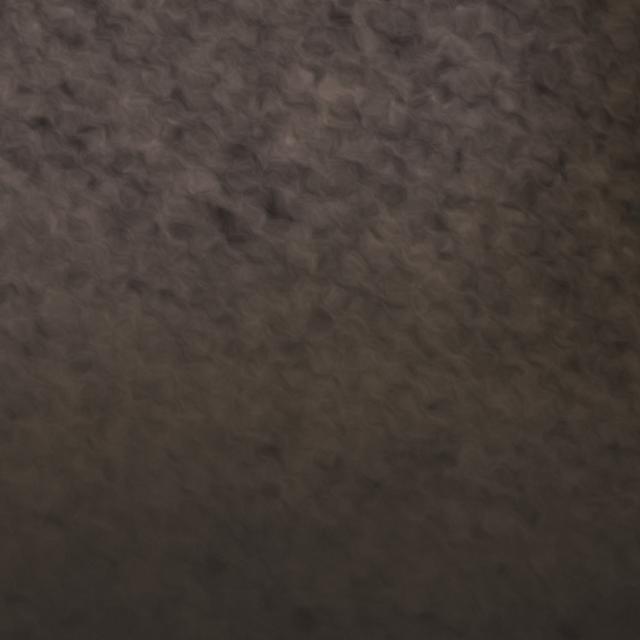
This texture is drawn by a WebGL 1 fragment shader. Its source:

```glsl
precision highp float;
// Dim, weathered stone surface: a soft light falloff tinted from mauve to olive,
// mottled by slanted gradient noise, with scattered dark pits and pale flecks.
// Relief is crisp near the top and fades towards the shaded lower edge.
uniform vec2 u_resolution;

const vec3 SHADE = vec3(0.192, 0.170, 0.154);
const vec3 OLIVE = vec3(0.270, 0.234, 0.202);
const vec3 MAUVE = vec3(0.322, 0.281, 0.265);
const vec3 UMBER = vec3(0.228, 0.192, 0.160);
const float GRAIN_ANGLE = -0.62;

vec2 hash2(vec2 p) {
  vec3 q = fract(vec3(p.xyx) * vec3(0.1031, 0.1030, 0.0973));
  q += dot(q, q.yzx + 33.33);
  return fract((q.xx + q.yz) * q.zy);
}

vec2 rotate(vec2 p, float angle) {
  float c = cos(angle), s = sin(angle);
  return vec2(c * p.x + s * p.y, c * p.y - s * p.x);
}

float cornerSlope(vec2 cell, vec2 offset) {
  float angle = 6.28318 * hash2(cell + 71.0).x;
  return dot(vec2(cos(angle), sin(angle)), offset);
}

// Gradient noise, roughly -0.7 to 0.7.
float gradientNoise(vec2 p) {
  vec2 i = floor(p), f = fract(p);
  vec2 w = f * f * f * (f * (f * 6.0 - 15.0) + 10.0);
  vec2 e = vec2(1.0, 0.0);
  float low = mix(cornerSlope(i, f), cornerSlope(i + e, f - e), w.x);
  float high = mix(cornerSlope(i + e.yx, f - e.yx),
                   cornerSlope(i + e.xx, f - e.xx), w.x);
  return mix(low, high, w.y);
}

float fbm(vec2 p, float gain) {
  float sum = 0.0, amplitude = 1.0;
  for (int octave = 0; octave < 4; octave++) {
    sum += amplitude * gradientNoise(p);
    p = rotate(p, 0.25) * 1.93 + 17.3;
    amplitude *= gain;
  }
  return sum;
}

// Soft oval blots, one possible per jittered cell; density is the filled share.
float blots(vec2 p, float density, float radius, float seed) {
  vec2 cell = floor(p);
  float cover = 0.0;
  for (int y = -1; y <= 1; y++) {
    for (int x = -1; x <= 1; x++) {
      vec2 id = cell + vec2(float(x), float(y));
      vec2 center = id + 0.15 + 0.7 * hash2(id + seed);
      vec2 traits = hash2(id + seed + 43.0);
      float size = radius * mix(0.6, 1.25, traits.y);
      float blot = 1.0 - smoothstep(0.1, 1.0, length(p - center) / size);
      cover = max(cover, blot * step(traits.x, density) * mix(0.5, 1.0, traits.y));
    }
  }
  return cover;
}

// Broad light and tint across the canvas.
vec3 baseTone(vec2 uv, float drift) {
  float height = uv.y + 0.06 * drift;
  vec3 tone = mix(SHADE, OLIVE, smoothstep(-0.10, 0.46, height));
  float mauve = smoothstep(0.32, 0.80, height - 0.22 * (uv.x - 0.4));
  tone = mix(tone, MAUVE, mauve);
  float rightSide = smoothstep(0.66, 1.04, uv.x + 0.06 * drift);
  return mix(tone, UMBER, rightSide * smoothstep(0.1, 0.75, uv.y) * 0.85)
         * (1.0 - 0.10 * rightSide);
}

void main() {
  vec2 uv = gl_FragCoord.xy / u_resolution;
  vec2 surface = gl_FragCoord.xy / u_resolution.y;
  vec2 grain = rotate(surface, GRAIN_ANGLE);

  // Bend the grain so that streaks and pits keep ragged outlines.
  vec2 bend = vec2(gradientNoise(surface * 32.0), gradientNoise(surface * 32.0 + 57.0));
  grain += 0.016 * bend;

  float drift = fbm(surface * 3.2 + 5.0, 0.5);
  float mottle = fbm(grain * vec2(20.0, 32.0), 0.66);
  float patches = fbm(grain * vec2(7.0, 11.0) + 31.0, 0.5);
  float speckle = gradientNoise(surface * 190.0);
  float relief = mix(0.30, 1.0, smoothstep(0.05, 0.92, uv.y + 0.14 * uv.x));

  float pits = blots(grain * vec2(13.0, 18.0), 0.28, 0.36, 11.0);
  float smallPits = blots(grain * vec2(24.0, 34.0), 0.22, 0.38, 137.0);
  float flecks = blots(grain * vec2(26.0, 38.0), 0.12, 0.32, 253.0);

  float light = 1.015 + relief * (0.29 * mottle + 0.17 * patches);
  light -= mix(0.08, 0.27, relief) * pits;
  light -= 0.20 * relief * smallPits;
  light += 0.20 * relief * relief * flecks;
  light += 0.035 * speckle;

  // Patches lean slightly warm or cool by turns.
  vec3 tint = 1.0 + vec3(0.006, 0.0, -0.022) * (patches + 0.5 * drift);
  gl_FragColor = vec4(baseTone(uv, drift) * tint * light, 1.0);
}
```
